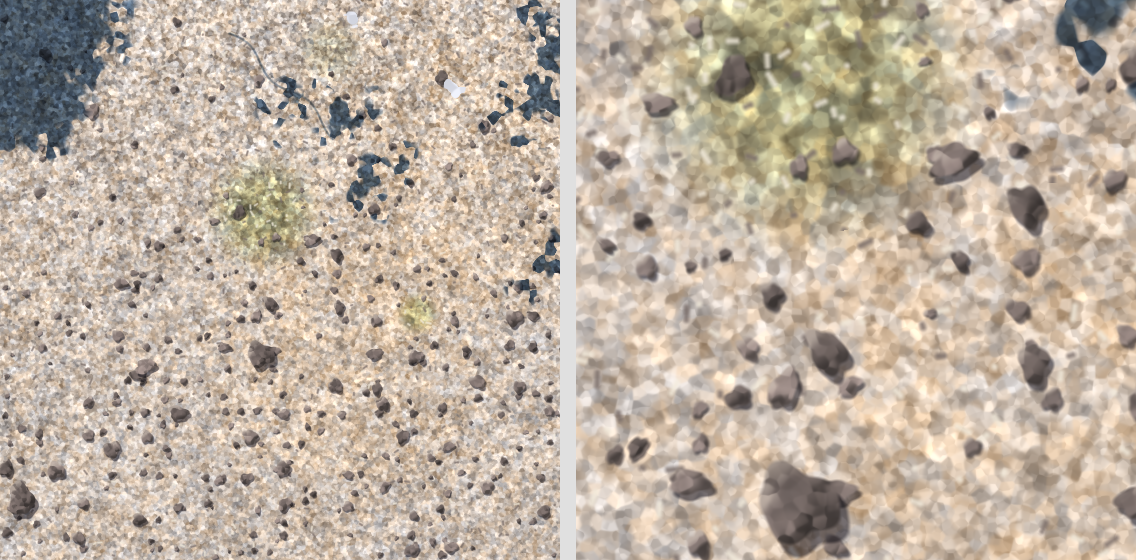
Left, the full canvas; right, a detail of the centre.
Give the GLSL for this texture, as a Shadertoy shader.

```glsl
// Dry stony ground from above: gritty pale soil, scattered dark stones, straw and blue shade.
const vec3 SOIL = vec3(0.795, 0.743, 0.698);
const vec3 PEACH = vec3(0.86, 0.755, 0.64);
const vec3 STONE = vec3(0.47, 0.42, 0.405);
const vec3 STRAW = vec3(0.95, 0.92, 0.86);
const vec3 GRASS = vec3(0.90, 0.93, 0.76);
const vec3 SHADE = vec3(0.35, 0.445, 0.55);     // multiplies the sunlit ground
const vec3 CAST = vec3(0.50, 0.50, 0.54);
const vec3 SCRAP = vec3(0.88, 0.89, 0.93);
const vec2 SUN = vec2(-0.55, 0.83);
const float SOFT = 0.0018;                      // edge softness in canvas units

// Shade patches: centre and radius
const vec3 PATCHES[8] = vec3[8](
    vec3(0.07, 0.98, 0.155), vec3(0.05, 0.83, 0.105), vec3(0.62, 0.77, 0.040),
    vec3(0.65, 0.68, 0.048), vec3(0.53, 0.82, 0.032), vec3(0.95, 0.82, 0.055),
    vec3(0.98, 0.54, 0.042), vec3(0.99, 0.93, 0.055));

vec3 hash3(vec2 p) {
    vec3 q = fract(p.xyx * vec3(0.1031, 0.1030, 0.0973));
    q += dot(q, q.yxz + 33.33);
    return fract((q.xxy + q.yzz) * q.zyx);
}

// Cellular noise with blended borders: three independent values
vec3 cells(vec2 p) {
    vec2 base = floor(p);
    vec3 sum = vec3(0.0);
    float total = 0.0;
    for (int j = -1; j <= 1; j++)
    for (int i = -1; i <= 1; i++) {
        vec2 cell = base + vec2(i, j);
        vec2 d = cell + hash3(cell + 71.0).xy - p;
        float w = exp(-9.0 * dot(d, d));
        sum += w * hash3(cell + 19.0);
        total += w;
    }
    return sum / total;
}

// Broad variation from layered sines, about -1 to 1
float waves(vec2 p) {
    return 0.5 * sin(p.x * 11.0 + 2.0 * sin(p.y * 8.0)) * sin(p.y * 13.0 + 1.7 * sin(p.x * 9.0))
         + 0.5 * sin(p.x * 27.0 - p.y * 19.0 + 2.0 * sin(p.y * 23.0));
}

vec2 turn(vec2 p, float angle) {
    float c = cos(angle), s = sin(angle);
    return vec2(c * p.x + s * p.y, c * p.y - s * p.x);
}

float cover(float d) { return 1.0 - smoothstep(-SOFT, SOFT, d); }

float stoneDistance(vec2 p, float size, vec3 k) {
    p = turn(p, 6.28 * k.y);
    p.y *= mix(1.0, 1.6, k.z);
    float a = atan(p.y, p.x);
    return length(p) - size * (1.0 + 0.13 * sin(3.0 * a + 40.0 * k.x) + 0.08 * sin(5.0 * a + 30.0 * k.z));
}

// One size class of stones, each with a cast shadow and a sunlit side
void addStones(inout vec3 col, vec2 uv, float grid, float radius, float chance, float grit) {
    vec2 base = floor(uv * grid);
    for (int j = -1; j <= 1; j++)
    for (int i = -1; i <= 1; i++) {
        vec2 cell = base + vec2(i, j);
        vec3 h = hash3(cell + grid * 7.0), k = hash3(cell + grid * 13.0 + 50.0);
        vec2 centre = (cell + 0.15 + 0.7 * h.xy) / grid;
        float odds = chance * mix(1.5, 0.35, smoothstep(0.45, 0.8, centre.y));
        if (h.z > odds * (1.0 + 0.9 * waves(centre))) continue;
        float size = radius * mix(0.6, 1.35, k.x);
        vec2 p = uv - centre;
        col *= mix(vec3(1.0), CAST, cover(stoneDistance(p + SUN * size * 0.38, size, k)));
        float light = dot(p, SUN) / size + 1.3 * (grit - 0.5);
        vec3 face = STONE * mix(0.85, 1.2, h.x) * (0.75 + 0.6 * grit);
        face *= mix(0.6, 1.0, smoothstep(-0.8, -0.1, light));
        face = mix(face, SOIL, 0.65 * smoothstep(0.35, 1.0, light));
        col = mix(col, face, 0.93 * cover(stoneDistance(p, size, k)));
    }
}

// Short pale and dark straws, thicker where litter is high
void addStraw(inout vec3 col, vec2 uv, float grid, float litter) {
    vec2 base = floor(uv * grid);
    for (int j = -1; j <= 1; j++)
    for (int i = -1; i <= 1; i++) {
        vec2 cell = base + vec2(i, j);
        vec3 h = hash3(cell + 211.0), k = hash3(cell + 377.0);
        if (h.z > litter) continue;
        vec2 p = turn(uv - (cell + h.xy) / grid, 6.28 * k.x);
        p.x -= clamp(p.x, -0.004 * k.y, 0.004 * k.y);
        vec3 tone = k.z < 0.68 ? STRAW : STONE;
        col = mix(col, tone, 0.75 * cover(length(p) - 0.0017));
    }
}

float spot(vec2 uv, vec2 centre, float r) { return 1.0 - smoothstep(0.3 * r, r, length(uv - centre)); }

void mainImage(out vec4 fragColor, in vec2 fragCoord) {
    vec2 uv = fragCoord / iResolution.y;
    vec3 broad = cells(uv * 24.0), lump = cells(uv * 72.0 + 9.0);
    vec3 grain = cells(uv * 145.0 + 31.0), dust = cells(uv * 240.0 + 57.0);
    float drift = waves(uv * 0.6 + 0.2);

    // Soil tone and tint
    float warm = spot(uv, vec2(0.8, 0.7), 0.4) + spot(uv, vec2(0.62, 0.35), 0.35);
    vec3 col = mix(SOIL, PEACH, clamp(0.45 * warm * (0.4 + broad.y) + 0.1 * drift, 0.0, 0.7));
    float litter = 0.22 + 0.35 * smoothstep(0.4, 0.9, uv.y) + 0.15 * spot(uv, vec2(0.0, 0.4), 0.3);
    float tone = 0.10 * (broad.x - 0.5) + 0.18 * (lump.x - 0.5) + 0.27 * (grain.x - 0.5) + 0.16 * (dust.x - 0.5);
    col += tone * (0.75 + 0.8 * litter);
    col += vec3(0.05, 0.0, -0.06) * (lump.y + grain.y - 1.0);

    // Dry grass tufts
    float tuft = spot(uv, vec2(0.47, 0.62), 0.12) + spot(uv, vec2(0.745, 0.44), 0.045);
    tuft = clamp(tuft + 0.4 * spot(uv, vec2(0.59, 0.91), 0.07), 0.0, 1.0);
    col *= mix(vec3(1.0), GRASS * (0.62 + 0.6 * lump.z), tuft);
    addStraw(col, uv, 62.0, litter + 0.4 * tuft);

    // Stones from pebbles to boulders
    float grit = 0.5 * lump.z + 0.5 * grain.z;
    addStones(col, uv, 36.0, 0.0058, 0.20, grit);
    addStones(col, uv, 17.0, 0.0115, 0.25, grit);
    addStones(col, uv, 7.0, 0.026, 0.10, grit);

    // Pale scraps
    float scrap = min(length(uv - vec2(0.63, 0.968)), length(uv - vec2(0.81, 0.845)));
    col = mix(col, SCRAP + 0.15 * (lump.x - 0.5), cover(scrap - 0.012 - 0.022 * (lump.y - 0.5)));

    // Broken shade with ragged leafy edges, and a twig
    float shade = 0.0;
    for (int i = 0; i < 8; i++) {
        vec3 patchDisc = PATCHES[i];
        float ragged = patchDisc.z < 0.09 ? 0.085 : 0.045;
        float d = length(uv - patchDisc.xy) - patchDisc.z + ragged * (broad.z + lump.y - 0.85);
        shade = max(shade, 1.0 - smoothstep(-0.012, 0.008, d));
    }
    vec2 twigStart = vec2(0.41, 0.94), twigSpan = vec2(0.19, -0.18);
    float along = clamp(dot(uv - twigStart, twigSpan) / dot(twigSpan, twigSpan), 0.0, 1.0);
    vec2 bend = vec2(0.006, 0.008) * sin(along * 11.0);
    shade = max(shade, 0.7 * cover(length(uv - twigStart - twigSpan * along - bend) - 0.002));
    col *= mix(vec3(1.0), SHADE * (0.8 + 0.4 * grain.y), shade);

    fragColor = vec4(clamp(col, 0.0, 1.0), 1.0);
}
```
